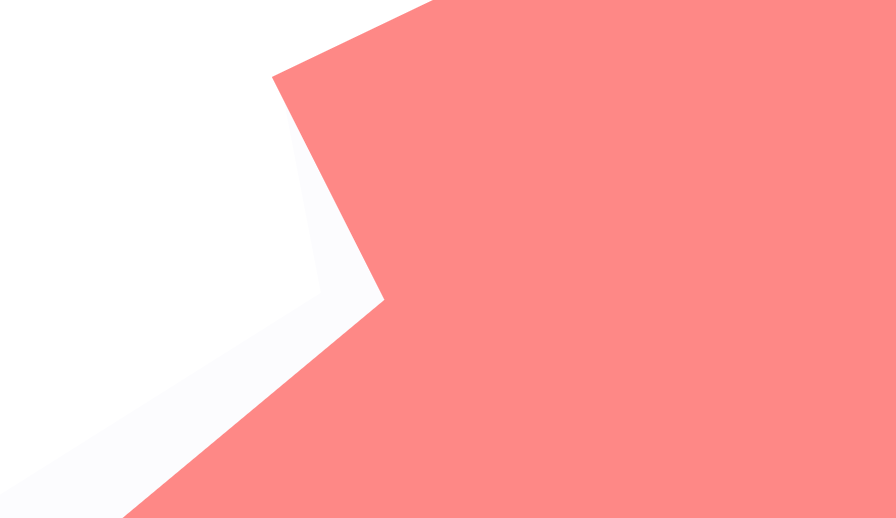
Give the GLSL for this background, as a WebGL 2 fragment shader.

```glsl
#version 300 es
precision highp float;
// Flat paper-cut background: a coral sheet with a bent left edge over white,
// with a faint pale sliver along the bend. Each sheet is a union or an
// intersection of half-planes, given by signed distances to straight edges.

uniform vec2 u_resolution;
out vec4 fragColor;

const vec3 WHITE = vec3(1.0);
const vec3 PALE  = vec3(0.988, 0.988, 0.996);
const vec3 CORAL = vec3(0.996, 0.533, 0.525);

// Corners in units of the canvas height, origin at the lower left.
const vec2 CORAL_TOP    = vec2(0.8356, 1.0);
const vec2 CORAL_TIP    = vec2(0.5248, 0.8514);
const vec2 CORAL_NOTCH  = vec2(0.7421, 0.4212);
const vec2 CORAL_BOTTOM = vec2(0.2365, 0.0);
const vec2 PALE_TOP     = vec2(0.5486, 0.8041);
const vec2 PALE_BEND    = vec2(0.6194, 0.4347);
const vec2 PALE_LEFT    = vec2(0.0, 0.045);

// Signed distance to the line a -> b, negative on its right-hand side.
float edge(vec2 p, vec2 a, vec2 b) {
    vec2 dir = normalize(b - a);
    return dot(p - a, vec2(-dir.y, dir.x));
}

// Antialiased coverage of a signed distance, one pixel wide.
float coverage(float dist) {
    return clamp(0.5 - dist * u_resolution.y, 0.0, 1.0);
}

void main() {
    vec2 p = gl_FragCoord.xy / u_resolution.y;

    // Both sheets stay below the slanted upper edge.
    float roof = edge(p, CORAL_TIP, CORAL_TOP);

    float coral = min(edge(p, CORAL_NOTCH, CORAL_TIP),
                      edge(p, CORAL_BOTTOM, CORAL_NOTCH));
    float pale = min(edge(p, PALE_BEND, PALE_TOP),
                     edge(p, PALE_LEFT, PALE_BEND));

    // Layers from back to front.
    vec3 color = mix(WHITE, PALE, coverage(max(roof, pale)));
    color = mix(color, CORAL, coverage(max(roof, coral)));
    fragColor = vec4(color, 1.0);
}
```
